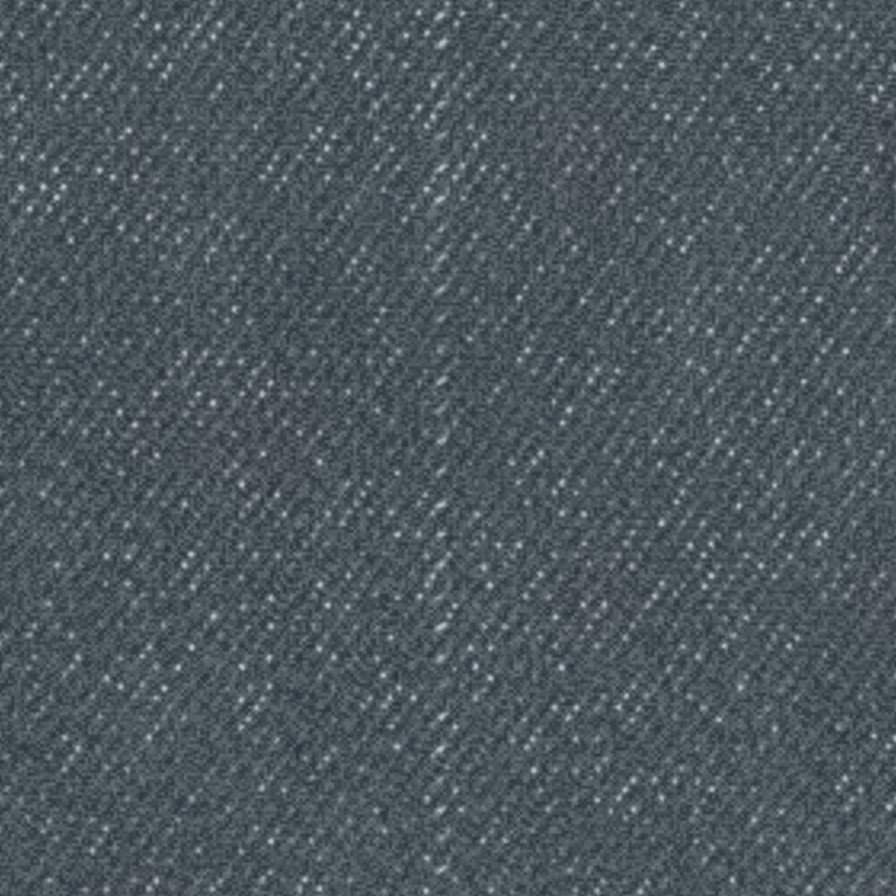
A WebGL 2 fragment shader for this texture:

```glsl
#version 300 es
precision highp float;

uniform vec2 u_resolution;
out vec4 fragColor;

float hash(vec2 p) {
    return fract(sin(dot(p, vec2(127.1, 311.7))) * 43758.5453);
}

float noise(vec2 p) {
    vec2 i = floor(p), f = fract(p);
    f = f * f * (3.0 - 2.0 * f);
    return mix(mix(hash(i), hash(i + vec2(1, 0)), f.x),
               mix(hash(i + vec2(0, 1)), hash(i + vec2(1, 1)), f.x), f.y);
}

// Pale weft flecks: one crossing in three, stepping up to the right
float weftFlecks(vec2 p, float patchiness) {
    vec2 cell = floor(p);
    float sum = 0.0;
    for (int j = -1; j <= 1; j++) {
        for (int i = -1; i <= 1; i++) {
            vec2 id = cell + vec2(i, j);
            if (mod(id.x - id.y + 0.5, 3.0) > 1.0) continue;
            float h = hash(id + 7.3);
            vec2 jitter = vec2(hash(id + 19.1), hash(id + 43.7)) - 0.5;
            vec2 d = p - id - 0.5 - 0.35 * jitter;
            float strength = (0.08 + 0.9 * h * h * h) * patchiness;
            vec2 size = vec2(0.44, 0.33);
            // One slack warp end leaves a column of bright, wide flecks
            if (id.x == 62.0) {
                strength = 0.5 + 0.7 * h;
                size = vec2(0.78, 0.36);
                d.y -= 0.3 * d.x;
            }
            d /= size;
            sum += strength * exp(-dot(d, d));
        }
    }
    return sum;
}

void main() {
    vec2 uv = gl_FragCoord.xy / u_resolution;

    // 126 warp ends by 88 picks, three of each to a twill repeat
    vec2 weave = uv * vec2(126.0, 88.0) + vec2(0.5, 0.0);
    weave.y += 0.3 * (noise(uv * 7.0) - 0.5);

    // Worn patches and faint streaks along the warp
    float patchiness = 0.72 + 0.56 * noise(uv * vec2(10.0, 8.0) + 3.7);
    float streak = noise(vec2(uv.x * 70.0, uv.y * 5.0)) - 0.5;

    float ridge = 0.5 + 0.5 * cos(6.28318 * (weave.x - weave.y) / 3.0);
    float grain = noise(uv * 280.0) - 0.5;
    float fuzz = noise(uv * 190.0 + 31.0) - 0.5;

    float light = 0.11 + 0.07 * ridge * patchiness + weftFlecks(weave, patchiness)
                + 0.43 * grain + 0.1 * fuzz + 0.05 * streak
                + 0.04 * (noise(uv * 5.0 + 11.0) - 0.5);

    // Slate dye to bare thread
    vec3 color = mix(vec3(0.22, 0.26, 0.29), vec3(0.63, 0.67, 0.69), clamp(light, -0.12, 1.15));
    color.r -= 0.008 * (noise(uv * 6.0 + 23.0) - 0.5);
    fragColor = vec4(color, 1.0);
}
```
